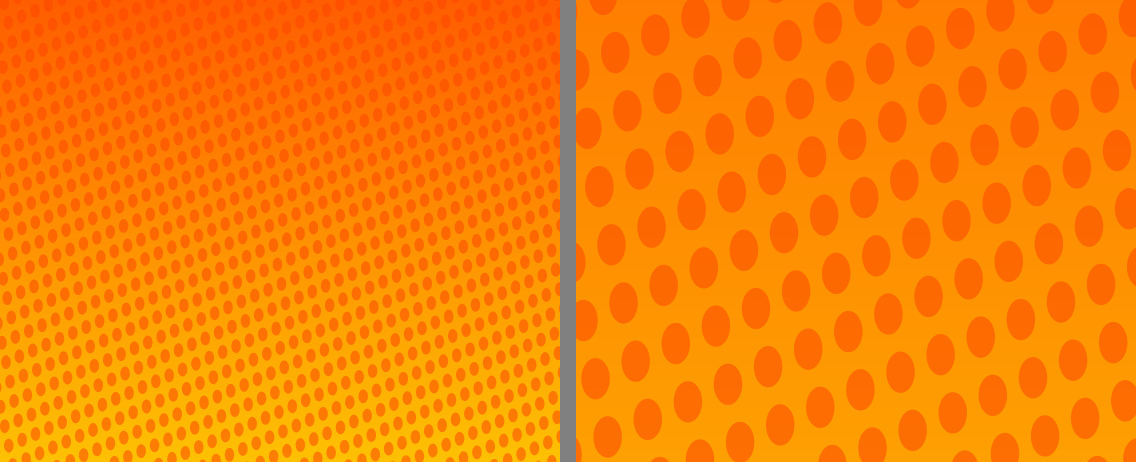
Left, the full canvas; right, a detail of the centre.
Write a WebGL 1 fragment shader that draws this pattern.

```glsl
precision highp float;

uniform vec2 u_resolution;

const vec2 DOT_CELLS = vec2(40.1, 22.8);      // cells per canvas width and height
const vec2 GRID_ANCHOR = vec2(0.5121, 0.4821); // centre of one dot
const float GRID_ANGLE = 0.293;
const float DOT_RADIUS = 0.34;

const vec3 GROUND_BOTTOM = vec3(0.995, 0.755, 0.01);
const vec3 GROUND_TOP = vec3(0.995, 0.365, 0.0);
const vec3 DOT_BOTTOM = vec3(0.99, 0.495, 0.01);
const vec3 DOT_TOP = vec3(0.995, 0.315, 0.0);

vec2 rotate(vec2 p, float angle) {
  float c = cos(angle);
  float s = sin(angle);
  return vec2(c * p.x - s * p.y, s * p.x + c * p.y);
}

// Offset from the nearest dot centre, in unrotated cell units
vec2 nearestDotOffset(vec2 p, float angle) {
  vec2 cell = rotate(p, -angle);
  return rotate(fract(cell + 0.5) - 0.5, angle);
}

// Disc coverage, smoothed over one pixel along the edge normal
float discCoverage(vec2 offset, float radius, vec2 pixelSize) {
  float dist = length(offset);
  vec2 normal = offset / max(dist, 0.0001);
  float edge = max(length(normal * pixelSize), 0.0001);
  return clamp(0.5 - (dist - radius) / edge, 0.0, 1.0);
}

void main() {
  vec2 uv = gl_FragCoord.xy / u_resolution;

  // Tilted square grid, narrowed into upright ovals by the cell proportions
  vec2 offset = nearestDotOffset((uv - GRID_ANCHOR) * DOT_CELLS, GRID_ANGLE);
  float dots = discCoverage(offset, DOT_RADIUS, DOT_CELLS / u_resolution);

  // Vertical fades for the ground and for the dots
  vec3 ground = mix(GROUND_BOTTOM, GROUND_TOP, uv.y);
  vec3 ink = mix(DOT_BOTTOM, DOT_TOP, uv.y);

  gl_FragColor = vec4(mix(ground, ink, dots), 1.0);
}
```
